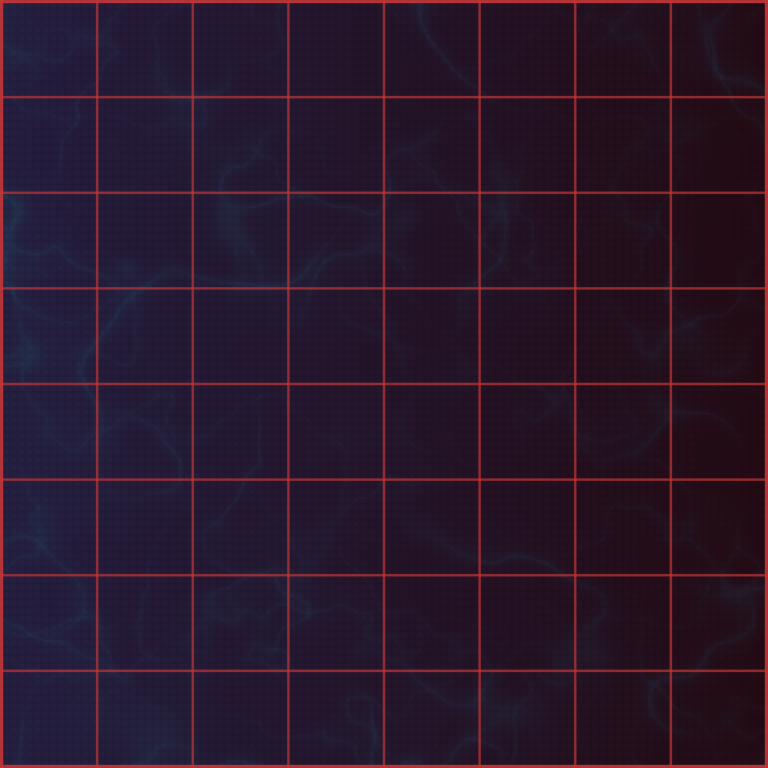
Reproduce this pattern procedurally as a Shadertoy shader.

```glsl
vec2 gradientAt(vec2 corner) {
    float angle = 6.2832 * fract(sin(dot(corner, vec2(127.1, 311.7))) * 43758.5);
    return vec2(cos(angle), sin(angle));
}

float gradientNoise(vec2 p) {
    vec2 i = floor(p), f = fract(p);
    vec2 u = f * f * f * (f * (f * 6.0 - 15.0) + 10.0);
    vec2 e = vec2(0.0, 1.0);
    float low = mix(dot(gradientAt(i), f),
                    dot(gradientAt(i + e.yx), f - e.yx), u.x);
    float high = mix(dot(gradientAt(i + e.xy), f - e.xy),
                     dot(gradientAt(i + e.yy), f - e.yy), u.x);
    return mix(low, high, u.y);
}

vec2 warp(vec2 p) {
    return vec2(gradientNoise(p + 3.7), gradientNoise(p + vec2(19.3, 8.1)));
}

// Thin bright filaments with soft halos, along the zero lines of warped noise
float caustics(vec2 uv) {
    float light = 0.0;
    for (int i = 0; i < 3; i++) {
        float layer = float(i);
        vec2 p = uv * (3.2 + 1.7 * layer) + layer * vec2(17.3, 31.9);
        p += 0.55 * warp(p * 1.4) + 0.16 * warp(p * 4.3);
        float ridge = abs(gradientNoise(p));
        float patches = smoothstep(-0.3, 0.4, gradientNoise(uv * 4.5 + layer * 11.3));
        float filament = 0.6 * exp(-ridge * 45.0) + 0.3 * exp(-ridge * 13.0);
        light += filament * patches * (1.0 - 0.2 * layer);
    }
    return light;
}

// Coverage of the ruled lines, with a stronger outer frame
float ruledGrid(vec2 uv, float pixel) {
    vec2 d = abs(fract((uv - 0.002) / 0.1245 + 0.5) - 0.5) * 0.1245;
    vec2 frame = step(0.49, abs(uv - 0.5));
    vec2 halfWidth = mix(vec2(0.0016), vec2(0.0021), frame);
    vec2 cover = 1.0 - smoothstep(halfWidth - 0.75 * pixel, halfWidth + 0.75 * pixel, d);
    cover *= mix(vec2(0.72), vec2(0.95), frame);
    return 1.0 - (1.0 - cover.x) * (1.0 - cover.y);
}

void mainImage(out vec4 fragColor, in vec2 fragCoord) {
    vec2 uv = fragCoord / iResolution.xy;
    float pixel = 1.0 / min(iResolution.x, iResolution.y);

    // Indigo to maroon backdrop
    vec3 color = mix(vec3(0.145, 0.115, 0.25), vec3(0.14, 0.04, 0.075), uv.x);

    // Water light, fading to the right
    float light = min(caustics(uv), 1.0) * mix(0.5, 0.3, uv.x);
    light += 0.07 * (1.0 - uv.x) * smoothstep(-0.1, 0.5, gradientNoise(uv * 7.0 + 0.6 * warp(uv * 15.0)));
    color = mix(color, vec3(0.14, 0.26, 0.37), light);

    // Faint fine mesh, twelve threads to a square
    vec2 thread = pow(0.5 + 0.5 * cos(6.2832 * 12.0 * (uv - 0.002) / 0.1245), vec2(3.0));
    color *= 1.0 - 0.09 * max(thread.x, thread.y);

    color = mix(color, vec3(0.75, 0.21, 0.215), ruledGrid(uv, pixel));
    fragColor = vec4(color, 1.0);
}
```
